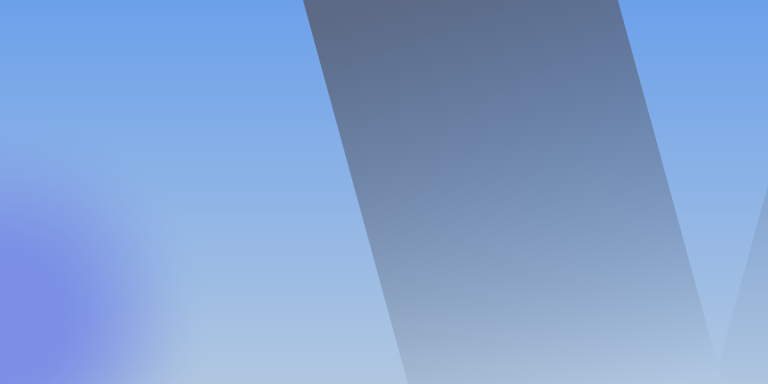
Give the GLSL for this background, as a WebGL 2 fragment shader.

```glsl
#version 300 es
precision highp float;

uniform vec2 u_resolution;
out vec4 fragColor;

const vec3 SKY_TOP = vec3(0.42, 0.63, 0.92);
const vec3 SKY_BOTTOM = vec3(0.69, 0.78, 0.88);
const vec3 SHADOW = vec3(0.35, 0.38, 0.46);
const vec3 VIOLET = vec3(0.47, 0.55, 0.90);
const float LEAN = 0.2735;

// Signed distance to a leaning line; positive on its right side.
float lineDistance(vec2 p, float baseX, float lean) {
    return (p.x - baseX - lean * p.y) / sqrt(1.0 + lean * lean);
}

// Antialiased coverage of the positive side of a distance.
float coverage(float distance, float pixel) {
    return smoothstep(-0.7 * pixel, 0.7 * pixel, distance);
}

// Round glow with a soft rim.
float softDisc(vec2 p, vec2 center, float inner, float outer) {
    return 1.0 - smoothstep(inner, outer, length(p - center));
}

void main() {
    float pixel = 1.0 / u_resolution.y;
    vec2 p = gl_FragCoord.xy * pixel;
    // Keep the composition spanning two units on any canvas shape.
    p.x *= 2.0 * u_resolution.y / u_resolution.x;

    // Sky and corner glow
    vec3 color = mix(SKY_BOTTOM, SKY_TOP, p.y);
    float glow = softDisc(p, vec2(0.0, 0.17), 0.12, 0.56);
    color = mix(color, VIOLET, 0.95 * glow);

    // Wide slanted band, fading down and to the right
    float band = coverage(lineDistance(p, 1.0625, -LEAN), pixel)
               * coverage(-lineDistance(p, 1.8825, -LEAN), pixel);
    float fade = dot(p, vec2(0.26, -0.966));
    float bandAlpha = clamp(0.34 - 0.75 * fade, 0.0, 0.87);
    color = mix(color, SHADOW, band * bandAlpha);

    // Faint opposing facet at the right edge
    float facet = coverage(lineDistance(p, 1.858, LEAN), pixel);
    float facetAlpha = clamp(0.01 + 0.33 * p.y, 0.0, 0.2);
    color = mix(color, SHADOW, facet * (1.0 - band) * facetAlpha);

    fragColor = vec4(color, 1.0);
}
```
